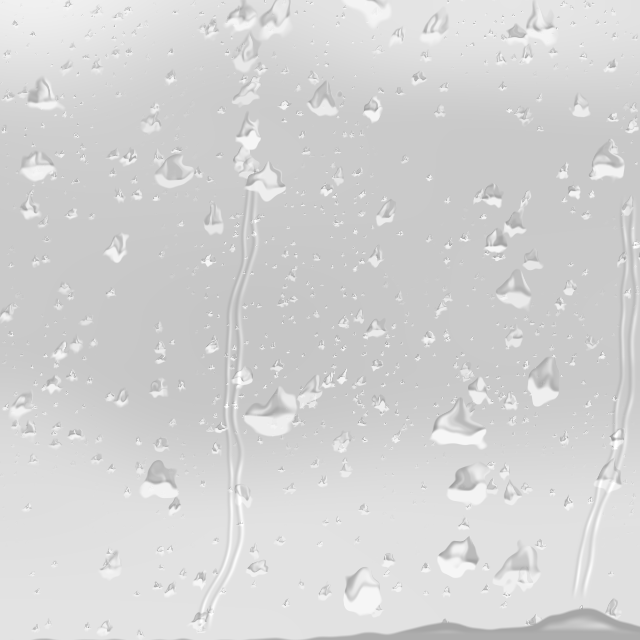
This texture is drawn by a WebGL 1 fragment shader. Its source:

```glsl
precision highp float;
uniform vec2 u_resolution;

const float HAZE = 0.885;
const float DUSK = 0.785;
const float GLINT = 0.965;
const float RIM = 0.61;

float hash(vec2 p) {
  vec3 q = fract(p.xyx * 0.1031);
  q += dot(q, q.yzx + 33.33);
  return fract((q.x + q.y) * q.z);
}

float noise(vec2 p) {
  vec2 i = floor(p), f = fract(p);
  f = f * f * (3.0 - 2.0 * f);
  return mix(mix(hash(i), hash(i + vec2(1.0, 0.0)), f.x),
             mix(hash(i + vec2(0.0, 1.0)), hash(i + 1.0), f.x), f.y);
}

float bump(float x, float center, float width) {
  float t = (x - center) / width;
  return exp(-t * t);
}

// Out-of-focus view behind the glass
float backdrop(vec2 uv) {
  float y = uv.y + 0.12 * (noise(uv * 3.0 + 7.0) - 0.5);
  float band = smoothstep(0.2, 0.44, y) * (1.0 - smoothstep(0.78, 1.0, y));
  float shade = mix(HAZE, DUSK, band);
  shade += 0.035 * (noise(uv * vec2(2.5, 4.0) + 20.0) - 0.5);
  return shade + 0.05 * bump(length(uv - vec2(0.08, 1.0)), 0.0, 0.22);
}

// One drop: teardrop outline, streaked lens, dark rim, bright lower crescent
float addDrop(float shade, vec2 offset, float radius, float blur, vec2 seed) {
  float lean = 0.55 * (hash(seed + 11.0) - 0.2);
  float stretch = mix(0.85, 1.65, hash(seed + 23.0));
  vec2 q = offset / radius;
  q.x -= lean * q.y;
  q.y /= stretch;
  vec2 warp = vec2(noise(q * 1.6 + seed * 3.7), noise(q * 1.6 + seed * 5.3 + 40.0));
  q += 0.75 * (warp - 0.5);
  q.x *= 1.0 + 0.4 * clamp(q.y, -0.6, 1.2);
  float r = length(q);
  float soft = clamp(blur / radius, 0.06, 0.6);
  float cover = 1.0 - smoothstep(1.0 - soft, 1.0 + soft, r);

  float streak = noise(vec2(q.x * 2.6 + q.y * 1.1, q.y * 0.9) + seed * 1.9);
  float lens = mix(0.73, 0.95, smoothstep(0.2, 0.8, streak));
  float side = dot(q, vec2(-0.75, 0.5));
  float rim = smoothstep(0.5, 0.95, r) * smoothstep(0.25, 0.8, side);
  lens = mix(lens, RIM, rim * 0.75);
  float level = q.y + 0.25 + 0.2 * q.x * (hash(seed + 31.0) - 0.5);
  lens -= 0.09 * bump(level, 0.12, 0.15);
  float crescent = 1.0 - smoothstep(-0.1 - soft * 0.3, 0.05 + soft * 0.3, level);
  lens = mix(lens, GLINT, crescent);
  return mix(shade, lens, cover * mix(0.6, 1.0, hash(seed + 47.0)));
}

// Jittered grid of drops; radii are fractions of a cell
float addLayer(float shade, vec2 uv, float cells, float density,
               vec2 radii, float blur, float salt) {
  vec2 p = uv * cells;
  for (int j = -1; j <= 1; j++) {
    for (int i = -1; i <= 1; i++) {
      vec2 id = floor(p) + vec2(float(i), float(j));
      vec2 seed = id + salt;
      if (hash(seed) < density) {
        vec2 center = id + 0.15 + 0.7 * vec2(hash(seed + 3.0), hash(seed + 5.0));
        float size = hash(seed + 7.0);
        float radius = mix(radii.x, radii.y, size * size) / cells;
        shade = addDrop(shade, (p - center) / cells, radius, blur, seed);
      }
    }
  }
  return shade;
}

// Wet trail with two glistening edges between heights span.x and span.y
float addTrail(float shade, vec2 uv, float path, vec2 span, float salt) {
  float sway = 0.014 * (noise(vec2(uv.y * 17.0, salt)) - 0.5);
  float x = uv.x - path - sway;
  float halfWidth = 0.005 + 0.006 * noise(vec2(uv.y * 24.0, salt + 9.0));
  float fade = smoothstep(span.x, span.x + 0.03, uv.y)
             * (1.0 - smoothstep(span.y - 0.05, span.y, uv.y));
  float gleam = mix(0.3, 1.0, noise(vec2(uv.y * 38.0, salt + 17.0)));
  float edges = bump(x, -halfWidth, 0.0024) + bump(x, halfWidth, 0.003);
  float shadow = bump(x, halfWidth - 0.005, 0.003) + bump(x, -halfWidth - 0.004, 0.0025);
  return shade + fade * (0.12 * gleam * edges - 0.06 * shadow);
}

// Dark sill along the lower right edge
float addLedge(float shade, vec2 uv) {
  float top = 0.017 * smoothstep(0.36, 0.75, uv.x) + 0.034 * bump(uv.x, 0.91, 0.065)
            + 0.012 * bump(uv.x, 0.69, 0.045) + 0.007 * (noise(uv.xx * 28.0) - 0.6);
  float depth = top - uv.y;
  float sill = mix(0.65, 0.84, smoothstep(0.008, 0.022, depth) * noise(uv * vec2(18.0, 90.0)));
  sill = mix(sill, 0.68, 1.0 - smoothstep(0.008, 0.016, uv.y));
  return mix(shade, sill, smoothstep(-0.002, 0.003, depth));
}

void main() {
  vec2 uv = gl_FragCoord.xy / u_resolution;
  float blur = mix(0.0035, 0.0016, smoothstep(0.0, 0.45, uv.x));
  blur += 0.0025 * smoothstep(0.8, 1.0, uv.y);
  float shade = backdrop(uv);

  // Fine spray gathers in upright clusters, then ever larger drops
  float cluster = smoothstep(0.3, 0.7, noise(uv * vec2(11.0, 5.0) + 60.0));
  float spray = addLayer(shade, uv, 64.0, 0.4, vec2(0.1, 0.24), 0.0014, 100.0);
  shade = mix(shade, spray, cluster * smoothstep(0.1, 0.4, uv.y));
  shade = addLayer(shade, uv, 31.0, 0.3, vec2(0.11, 0.25), blur, 200.0);
  shade = addLayer(shade, uv, 14.0, 0.36, vec2(0.11, 0.23), blur, 300.0);

  // Trails and the chain of beads feeding the left one
  float leftPath = 0.365 + 0.026 * smoothstep(0.5, 0.63, uv.y)
                 - 0.045 * (1.0 - smoothstep(0.0, 0.16, uv.y));
  float rightPath = 0.91 + 0.07 * smoothstep(0.05, 0.42, uv.y);
  shade = addTrail(shade, uv, leftPath, vec2(0.01, 0.74), 4.0);
  shade = addTrail(shade, uv, rightPath, vec2(0.06, 0.7), 31.0);
  for (int i = 0; i < 5; i++) {
    vec2 seed = vec2(float(i) + 400.0, 17.0);
    vec2 bead = vec2(0.375 + 0.025 * hash(seed), 0.735 + 0.06 * float(i));
    shade = addDrop(shade, uv - bead, 0.018, blur, seed);
  }

  shade = addLayer(shade, uv, 6.5, 0.44, vec2(0.13, 0.25), blur, 500.0);
  shade = addLedge(shade, uv);
  gl_FragColor = vec4(vec3(clamp(shade, 0.0, 1.0)), 1.0);
}
```
